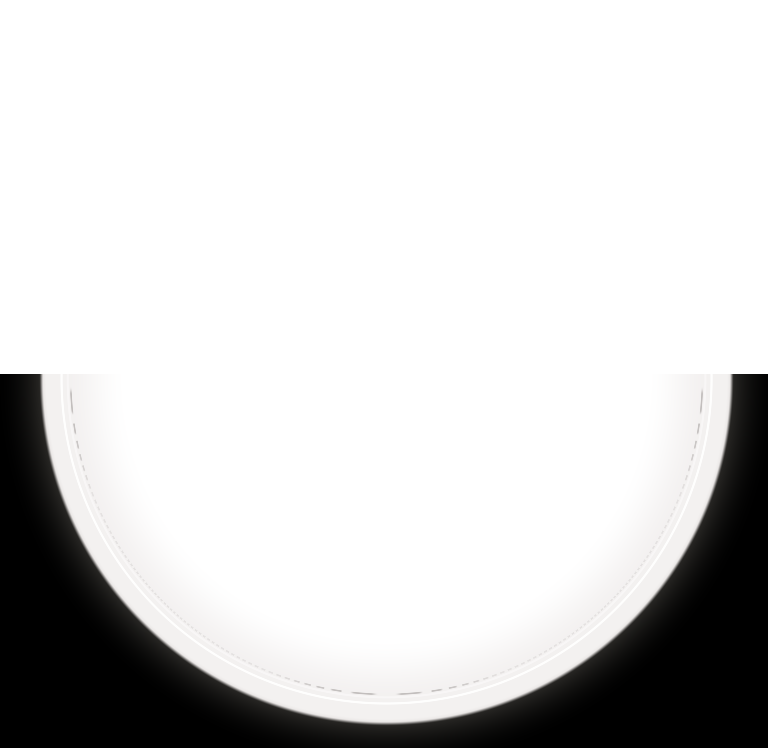
This background is drawn by a WebGL 1 fragment shader. Its source:

```glsl
precision highp float;
// A pale glowing bowl: the lower half of a disc on black, under a white sky.
// The disc is shaded by distance from its centre: soft rim, fine rings and an
// inner falloff; a dim warm halo surrounds it. Lengths are in canvas heights.

uniform vec2 u_resolution;

const vec2 CENTRE = vec2(0.0034, 0.494);
const float HORIZON = 0.5;
const float RADIUS = 0.4615;
const float WHITE_RING = 0.4345;
const float DASH_RING = 0.4223;
const float FADE_END = 0.345;

const vec3 WHITE = vec3(1.0);
const vec3 RIM = vec3(0.953, 0.945, 0.941);
const vec3 RIM_EDGE = vec3(0.89, 0.875, 0.87);
const vec3 INNER_SHADE = vec3(0.951, 0.941, 0.939);
const vec3 DASH = vec3(0.76, 0.745, 0.74);
const vec3 HALO = vec3(0.16, 0.155, 0.145);

// Soft line of given half width around a radius.
float ring(float r, float radius, float halfWidth, float blur) {
  return 1.0 - smoothstep(halfWidth, halfWidth + blur, abs(r - radius));
}

// Dashes that are longest beside the axes and shorten towards the diagonals.
float dashes(vec2 p, float radius) {
  vec2 q = abs(normalize(p));
  float sagitta = radius * (1.0 - max(q.x, q.y));
  float phase = fract(sagitta / 0.004);
  float on = smoothstep(0.03, 0.13, phase) * (1.0 - smoothstep(0.55, 0.72, phase));
  float strength = mix(1.0, 0.3, smoothstep(0.0, 0.03, sagitta));
  return on * strength;
}

// Light outside the disc, fading to black.
vec3 halo(float outside) {
  float fade = clamp(1.0 - outside / 0.062, 0.0, 1.0);
  return HALO * fade * fade;
}

// Disc surface from the bright middle out to the rim.
vec3 disc(vec2 p, float r, float px) {
  float shade = smoothstep(FADE_END, DASH_RING + 0.012, r);
  vec3 color = mix(WHITE, INNER_SHADE, shade);
  color = mix(color, RIM, smoothstep(DASH_RING, WHITE_RING, r));
  color = mix(color, RIM_EDGE, 0.7 * smoothstep(RADIUS - 0.007, RADIUS, r));
  color = mix(color, WHITE, 0.9 * ring(r, WHITE_RING, 0.0008, px));
  color = mix(color, WHITE, 0.4 * ring(r, DASH_RING + 0.004, 0.0007, px));
  float line = ring(r, DASH_RING, 0.0004, px);
  return mix(color, DASH, line * dashes(p, DASH_RING));
}

void main() {
  float px = 1.0 / u_resolution.y;
  vec2 uv = gl_FragCoord.xy * px;
  uv.x -= 0.5 * u_resolution.x * px;
  vec2 p = uv - CENTRE;
  float r = length(p);

  // Disc over halo, with a slightly blurred edge
  float edge = 1.0 - smoothstep(RADIUS - 0.003, RADIUS + 0.003, r);
  vec3 color = mix(halo(max(r - RADIUS, 0.0)), disc(p, r, px), edge);

  // White upper half
  float sky = smoothstep(HORIZON - 0.5 * px, HORIZON + 0.5 * px, uv.y);
  gl_FragColor = vec4(mix(color, WHITE, sky), 1.0);
}
```
